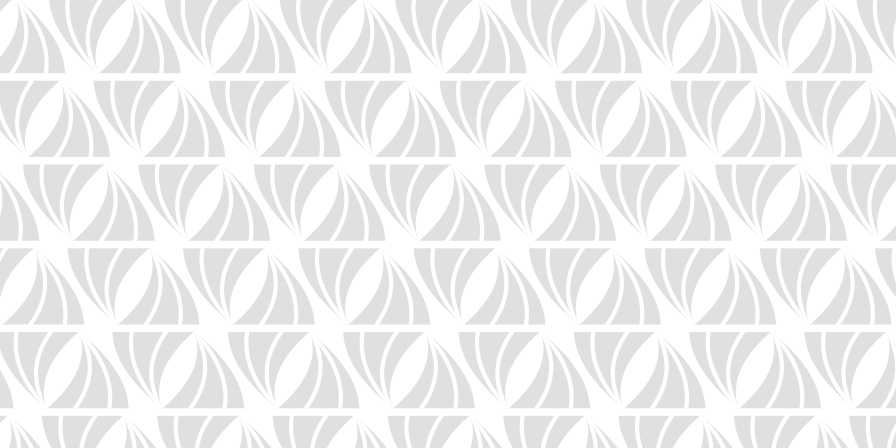
This pattern is drawn by a Shadertoy shader. Its source:

```glsl
// Signed distance to an arc falling from the tip; foot is its horizontal end offset
float arc(vec2 p, float foot, float bulge) {
    float x = foot * p.y + 4.0 * bulge * p.y * (1.0 - p.y);
    float slope = (foot + 4.0 * bulge * (1.0 - 2.0 * p.y)) / 0.9;
    return (p.x - x) / sqrt(1.0 + slope * slope);
}

// Two fanned sails around a slanted eye, symmetric under a half turn
float sailPair(vec2 p) {
    if (p.x < p.y * 0.2 / 0.45) p = -p;

    // x runs from the tip, y goes from 0 at the tip to 1 at the foot
    vec2 q = vec2(p.x - 0.2, (0.45 - p.y) / 0.9);
    float eye = arc(q, -0.38, 0.163);
    float rim = arc(q, 0.585, 0.135);
    float seams = min(abs(arc(q, -0.05, 0.145)), abs(arc(q, 0.355, 0.122)));
    float seamWidth = 0.025 * smoothstep(-0.15, 0.25, q.y);

    float sail = max(max(-eye, rim), seamWidth - seams);
    return max(sail, abs(p.y) - 0.455);
}

void mainImage(out vec4 fragColor, in vec2 fragCoord) {
    const float rows = 5.348;
    const float pitch = 1.377;
    float pixel = rows / iResolution.y;

    // Row units, with rows counted downwards
    vec2 p = vec2(fragCoord.x, iResolution.y - fragCoord.y) * pixel;
    p.y += 0.081;
    float row = floor(p.y);

    // Each row slides to the right of the one above
    float x = p.x + 0.008 - 0.534 * row;
    vec2 local = vec2(mod(x + 0.5 * pitch, pitch) - 0.5 * pitch, 0.5 - fract(p.y));

    // Wings reach into the neighbouring cells
    float d = 1.0;
    for (int i = -1; i <= 1; i++)
        d = min(d, sailPair(local - vec2(float(i) * pitch, 0.0)));

    float coverage = clamp(0.5 - d / pixel, 0.0, 1.0);
    fragColor = vec4(mix(vec3(1.0), vec3(0.88), coverage), 1.0);
}
```
